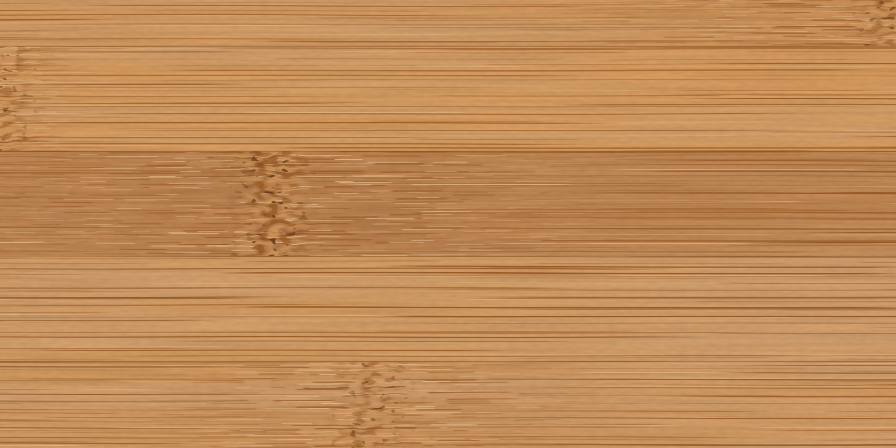
A WebGL 2 fragment shader for this texture:

```glsl
#version 300 es
precision highp float;

uniform vec2 u_resolution;
out vec4 fragColor;

// Lengths are in canvas heights, colours in display RGB.
const float PLANK_HEIGHT = 0.2345;
const float PLANK_OFFSET = 0.0415;
const float SEAM_WIDTH = 0.0010;
const float FIBRE_WIDTH = 0.0012;
const float NODE_WIDTH = 0.068;
const float BEND = 0.0025;
const float GRAIN = 0.050;
const float SPECKLE = 0.030;

const vec3 PALE = vec3(0.787, 0.597, 0.412);
const vec3 GOLDEN = vec3(0.815, 0.590, 0.358);
const vec3 UMBER = vec3(0.705, 0.484, 0.296);
const vec3 FIBRE = vec3(0.575, 0.335, 0.130);
const vec3 FLECK = vec3(0.900, 0.745, 0.560);
const vec3 PIT = vec3(0.360, 0.205, 0.090);

// Per plank from the bottom: node x, node reach, shade, warmth.
const vec4 PLANKS[5] = vec4[5](
    vec4(0.83, 0.36, 0.08, 0.28),
    vec4(-0.60, 0.50, -0.04, 0.20),
    vec4(0.61, 0.56, 0.72, 0.30),
    vec4(-0.01, 0.14, 0.00, 0.75),
    vec4(1.98, 0.52, 0.10, 0.55));

vec3 hash3(vec2 p) {
    vec3 q = fract(p.xyx * vec3(0.1031, 0.1030, 0.0973));
    q += dot(q, q.yxz + 33.33);
    return fract((q.xxy + q.yzz) * q.zyx);
}

float cornerSlope(vec2 cell, vec2 offset) {
    float angle = 6.2832 * hash3(cell).x;
    return dot(vec2(cos(angle), sin(angle)), offset);
}

float gradientNoise(vec2 p) {
    vec2 i = floor(p), f = p - i;
    vec2 u = f * f * f * (f * (f * 6.0 - 15.0) + 10.0);
    vec2 e = vec2(1.0, 0.0);
    float low = mix(cornerSlope(i, f), cornerSlope(i + e, f - e), u.x);
    float high = mix(cornerSlope(i + e.yx, f - e.yx), cornerSlope(i + 1.0, f - 1.0), u.x);
    return 1.4 * mix(low, high, u.y);
}

float gauss(float x) {
    return exp(-x * x);
}

// Tapered horizontal strokes, at most one per cell of a staggered grid.
float strokes(vec2 p, vec2 cell, float density, float width, float seed) {
    vec2 q = p / cell;
    float row = floor(q.y);
    q.x += 31.0 * hash3(vec2(row, seed)).x;
    vec3 rnd = hash3(vec2(floor(q.x), row) + seed * 17.0);
    float halfLength = mix(0.28, 0.5, rnd.x);
    float taper = smoothstep(0.0, 0.09, halfLength - abs(fract(q.x) - 0.5));
    float dist = abs(fract(q.y) - mix(0.2, 0.8, rnd.y)) * cell.y;
    float blur = 0.5 / u_resolution.y;
    float w = width * mix(0.75, 1.25, rnd.x);
    float body = 1.0 - smoothstep(max(w - blur, 0.0), w + blur, dist);
    return body * taper * step(rnd.z, density) * mix(0.35, 1.0, fract(rnd.z * 7.0 + rnd.y));
}

void main() {
    vec2 p = gl_FragCoord.xy / u_resolution.y;
    float level = (p.y + PLANK_OFFSET) / PLANK_HEIGHT;
    int index = clamp(int(floor(level)), 0, 4);
    vec4 plank = PLANKS[index];
    float seed = float(index) * 9.0;

    // Distances to the node, and fibres that wander slightly around it
    float ragged = 0.024 * gradientNoise(vec2(p.y * 17.0, seed + 0.5));
    float dx = p.x - plank.x + ragged;
    float zone = gauss((p.x - plank.x) / plank.y);
    float core = min(gauss(dx / NODE_WIDTH) * (0.65 + 0.6 * plank.z), 1.0);
    vec2 g = p;
    g.y += BEND * gradientNoise(vec2(p.x * 1.3, p.y * 4.0 + seed));
    g.y += 0.007 * core * gradientNoise(p * vec2(24.0, 30.0));

    // Plank tone with broad streaks, fine grain and speckle
    float streak = gradientNoise(g * vec2(0.7, 22.0) + seed);
    float grain = gradientNoise(g * vec2(3.0, 125.0) + seed);
    float speckle = gradientNoise(g * vec2(45.0, 150.0) + seed);
    float mottling = gradientNoise(g * vec2(9.0, 60.0) + seed);
    vec3 color = mix(PALE, GOLDEN, clamp(plank.w + 0.8 * streak, 0.0, 1.0));
    float shade = plank.z + 0.24 * zone + 0.22 * streak + 0.3 * zone * mottling;
    color = mix(color, UMBER, clamp(shade, 0.0, 1.25));
    color *= 1.0 + GRAIN * grain + SPECKLE * speckle;

    // Long fibres away from nodes
    float longDark = strokes(g, vec2(2.60, 0.0180), 0.82, FIBRE_WIDTH, seed + 1.0);
    longDark = max(longDark, strokes(g, vec2(1.70, 0.0250), 0.75, FIBRE_WIDTH * 1.15, seed + 2.0));
    longDark = max(longDark, 0.6 * strokes(g, vec2(0.70, 0.0120), 0.50, FIBRE_WIDTH * 0.7, seed + 3.0));
    float longPale = strokes(g, vec2(0.75, 0.0180), 0.50, FIBRE_WIDTH * 0.7, seed + 4.0);
    color = mix(color, FLECK, (0.6 + 0.2 * plank.z) * longPale);
    color = mix(color, FIBRE, 0.95 * longDark * (1.0 - 0.85 * zone));

    // Short dashes and pale flecks around nodes
    float shortDark = strokes(g, vec2(0.20, 0.0115), 0.65, FIBRE_WIDTH, seed + 5.0);
    shortDark = max(shortDark, strokes(g, vec2(0.13, 0.0160), 0.55, FIBRE_WIDTH * 1.2, seed + 6.0));
    float shortPale = strokes(g, vec2(0.13, 0.0140), 0.50, FIBRE_WIDTH * 0.9, seed + 7.0);
    shortPale = max(shortPale, strokes(g, vec2(0.08, 0.0120), 0.35, FIBRE_WIDTH * 0.7, seed + 8.0));
    color = mix(color, FIBRE, 0.90 * shortDark * zone);
    color = mix(color, FLECK, 0.85 * shortPale * zone);

    // Node: rough bumps, a broken ridge and small pits
    float bumps = gradientNoise(p * vec2(32.0, 76.0) + seed);
    float ridge = gauss((dx + 0.022) / 0.009) * smoothstep(-0.25, 0.4, gradientNoise(p * vec2(12.0, 58.0) + seed));
    float pits = smoothstep(0.42, 0.62, gradientNoise(p * vec2(45.0, 85.0) + seed + 40.0));
    color = mix(color, GOLDEN, 0.7 * core * smoothstep(0.0, 0.4, -bumps));
    color = mix(color, FIBRE, 0.75 * core * smoothstep(0.1, 0.42, bumps));
    color = mix(color, FIBRE * 0.9, 0.6 * core * ridge);
    color = mix(color, PIT, 0.8 * core * pits);

    // Seams between planks
    float seamDist = abs(fract(level + 0.5) - 0.5) * PLANK_HEIGHT;
    float seam = 1.0 - smoothstep(0.0, SEAM_WIDTH + 0.8 / u_resolution.y, seamDist);
    float seamFade = 0.5 + 0.3 * gradientNoise(vec2(p.x * 3.0, floor(level + 0.5) + 0.5));
    color = mix(color, FIBRE * 0.9, seam * seamFade);

    fragColor = vec4(color, 1.0);
}
```
